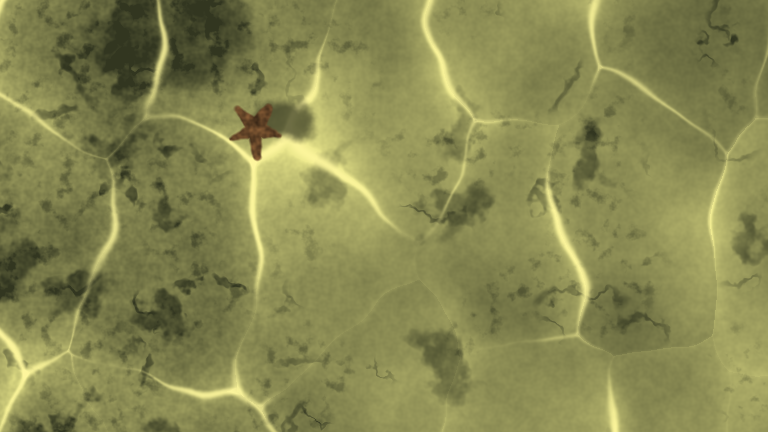
This texture is drawn by a Shadertoy shader. Its source:

```glsl
// Sunlit shallow water over a sandy bed: caustic light veins are the borders of
// warped Voronoi cells, laid over gradient-noise sand with scattered stones,
// weed twigs and one small starfish.
#define VEIN_CELLS vec2(2.8, 2.0)   // light cells per canvas height
#define VEIN_WIDTH 0.0062           // half width of the bright core
#define GLOW_REACH 0.055            // spread of the soft light beside veins
#define GLOW_GAIN 0.32
#define SAND_LEVEL 0.38             // mean brightness of the bed
#define SAND_CONTRAST 0.34
#define GRAIN_CONTRAST 0.12
#define STONE_CELLS 7.0             // stone sites per canvas height
#define SHADE_COLOR vec3(0.30, 0.312, 0.187)
#define LIGHT_COLOR vec3(0.88, 0.87, 0.52)
#define CORE_COLOR vec3(1.0, 0.97, 0.62)
#define STAR_COLOR vec3(0.38, 0.26, 0.15)
const float TAU = 6.28319;

vec2 hash2(vec2 c) {
    c = vec2(dot(c, vec2(127.1, 311.7)), dot(c, vec2(269.5, 183.3)));
    return fract(sin(c) * 43758.5);
}
float cornerRamp(vec2 cell, vec2 offset) {
    float angle = TAU * hash2(cell).x;
    return dot(vec2(cos(angle), sin(angle)), offset);
}
// Gradient noise, about -0.7 to 0.7
float gradNoise(vec2 p) {
    vec2 i = floor(p), f = fract(p), e = vec2(1.0, 0.0);
    vec2 u = f * f * f * (f * (f * 6.0 - 15.0) + 10.0);
    return mix(mix(cornerRamp(i, f), cornerRamp(i + e.xy, f - e.xy), u.x),
               mix(cornerRamp(i + e.yx, f - e.yx), cornerRamp(i + 1.0, f - 1.0), u.x), u.y);
}
float fbm(vec2 p) {
    float sum = 0.0;
    for (float gain = 1.0; gain > 0.1; gain *= 0.5) {
        sum += gain * gradNoise(p);
        p = mat2(1.6, 1.2, -1.2, 1.6) * p + 7.3;
    }
    return sum;
}
vec2 veinSite(vec2 cell) { return cell + 0.12 + 0.76 * hash2(cell); }

// x: bright vein core, y: soft one-sided glow
vec2 caustics(vec2 p) {
    vec2 warp = vec2(gradNoise(p * 3.5), gradNoise(p * 3.5 + 19.0)) * 0.085;
    warp += vec2(gradNoise(p * 11.0 + 5.0), gradNoise(p * 11.0 + 31.0)) * 0.016;
    vec2 q = (p + warp) * VEIN_CELLS + vec2(3.2, 8.6);
    vec2 nearest = vec2(9.0), home = floor(q);
    for (int n = 0; n < 9; n++) {
        vec2 cell = floor(q) + vec2(n % 3 - 1, n / 3 - 1), site = veinSite(cell) - q;
        if (length(site) < length(nearest)) { nearest = site; home = cell; }
    }
    // Borders add up, so junctions grow brighter and wider
    float core = 0.0, glow = 0.0;
    float strength = smoothstep(-0.25, 0.24, gradNoise(p * 2.6 + 41.0));
    float width = VEIN_WIDTH * (0.7 + 0.7 * strength + 0.9 * gradNoise(p * 7.0));
    for (int n = 0; n < 25; n++) {
        if (n == 12) continue;
        vec2 site = veinSite(home + vec2(n % 5 - 2, n / 5 - 2)) - q;
        vec2 across = normalize(site - nearest);
        float d = dot(0.5 * (nearest + site), across) / length(across * VEIN_CELLS);
        core += exp(-d * d / (width * width));
        glow += exp(-d / GLOW_REACH);
    }
    float side = mix(0.3, 1.3, hash2(home + 9.0).x);
    return vec2(min(core, 1.4) * (0.04 + 0.96 * strength),
                min(glow, 1.7) * side * (0.3 + 0.7 * strength));
}
// Cover of scattered stones, denser towards the left
float stones(vec2 p) {
    vec2 q = p * STONE_CELLS + 0.55 * vec2(fbm(p * 11.0), fbm(p * 11.0 + 23.0));
    float cover = 0.0;
    for (int n = 0; n < 9; n++) {
        vec2 cell = floor(q) + vec2(n % 3 - 1, n / 3 - 1), kind = hash2(cell + 57.0);
        float present = step(kind.x, mix(0.55, 0.18, smoothstep(0.3, 1.0, cell.x / STONE_CELLS)));
        float angle = TAU * hash2(cell + 83.0).y;
        vec2 d = mat2(cos(angle), sin(angle), -sin(angle), cos(angle)) * (q - cell - hash2(cell));
        float r = length(d * vec2(0.85, 1.5)) / mix(0.18, 0.52, kind.y * kind.y);
        cover = max(cover, present * (1.0 - smoothstep(0.5, 1.25, r)));
    }
    return cover;
}
float starfishDistance(vec2 q, float reach) {
    float sector = TAU / 5.0;
    float a = mod(atan(q.y, q.x) + 0.25 + 0.5 * sector, sector) - 0.5 * sector;
    vec2 arm = length(q) * vec2(cos(a), sin(a));
    float along = clamp(arm.x / reach, 0.0, 1.0);
    return length(arm - vec2(along * reach, 0.0)) - mix(0.021, 0.007, along);
}
void mainImage(out vec4 fragColor, in vec2 fragCoord) {
    vec2 p = fragCoord / iResolution.y;
    float leftness = 1.0 - smoothstep(0.25, 1.0, p.x);
    // Sand with broad patches and fine grain
    float grain = gradNoise(p * 48.0) + 0.7 * gradNoise(p * 105.0);
    float tone = SAND_LEVEL + SAND_CONTRAST * fbm(p * 2.2 + 3.0) - 0.09 * leftness;
    tone += GRAIN_CONTRAST * grain * (0.5 + 0.5 * leftness);
    tone -= 0.26 * smoothstep(0.55, 0.0, length(p - vec2(1.78, 1.0)));
    // Stones, a large boulder, and dark specks of debris
    float rough = fbm(p * 14.0);
    float boulder = length((p - vec2(0.40, 0.92)) / vec2(0.20, 0.14)) + 0.35 * rough;
    float rock = max(0.85 * stones(p), 1.0 - smoothstep(0.65, 1.15, boulder));
    tone -= rock * (0.40 + 0.22 * rough);
    float speckZone = smoothstep(-0.1, 0.35, gradNoise(p * 4.0 + 11.0) + 0.2 * leftness);
    tone -= 0.27 * speckZone * smoothstep(0.1, 0.65, fbm(p * 23.0));
    // Thin bent twigs along noise contours
    float twig = 1.0 - smoothstep(0.01, 0.07, abs(gradNoise(p * 6.0 + 0.3 * rough)));
    tone -= 0.24 * twig * smoothstep(0.16, 0.34, gradNoise(p * 5.0 + 67.0));
    // Light
    vec2 light = caustics(p);
    tone += GLOW_GAIN * light.y + 0.35 * light.x;
    vec3 color = mix(SHADE_COLOR, LIGHT_COLOR, clamp(tone, -0.18, 1.05));
    color = mix(color, CORE_COLOR, clamp(light.x * 0.85, 0.0, 0.95));
    // Starfish and its shadow
    vec2 q = p - vec2(0.59, 0.70);
    float shadow = smoothstep(1.0, 0.4, length((q - vec2(0.07, 0.02)) / vec2(0.10, 0.06)) + 0.3 * rough);
    color = mix(color, SHADE_COLOR * 0.8, 0.75 * shadow);
    float star = 1.0 - smoothstep(-0.003, 0.004, starfishDistance(q, 0.06) + 0.008 * rough);
    fragColor = vec4(mix(color, STAR_COLOR * (1.0 + 0.5 * grain), star), 1.0);
}
```
